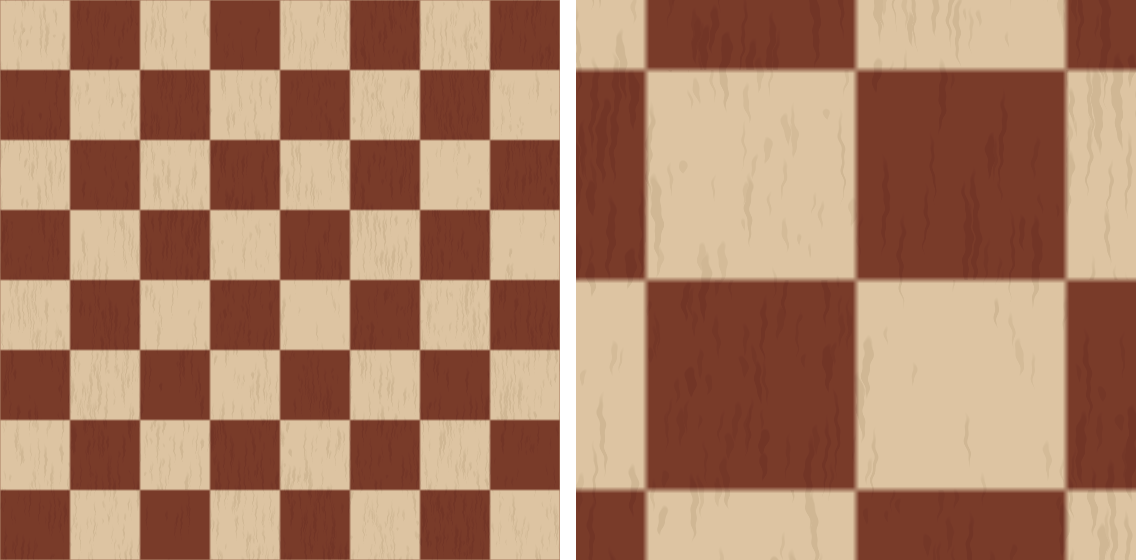
Left: the whole. Right: its middle third, enlarged.
Give the GLSL for this pattern, as a Shadertoy shader.

```glsl
// Eight by eight checkerboard of cream and red-brown wooden squares.
// Tapered vertical grain flecks come from stretched cellular noise on a
// wrapping lattice, with a different amount of grain in every square.

const float TAU = 6.2831853;
const float SQUARES = 8.0;

vec3 hash3(vec2 p) {
    vec3 q = fract(p.xyx * vec3(0.1031, 0.1030, 0.0973));
    q += dot(q, q.yxz + 33.33);
    return fract((q.xxy + q.yzz) * q.zyx);
}

// Coverage of grain flecks at uv; density is the share of lattice cells in use
float grain(vec2 uv, vec2 lattice, float density, float seed, float pixel) {
    // Bend the fibres and roughen their sides with whole-period sines
    vec2 bent = uv;
    bent.x += 0.0012 * sin(TAU * (13.0 * uv.y + 5.0 * uv.x))
            + 0.0007 * sin(TAU * (47.0 * uv.y - 19.0 * uv.x))
            + 0.0004 * sin(TAU * (101.0 * uv.y + 31.0 * uv.x));
    vec2 p = bent * lattice;
    float cover = 0.0;
    for (int j = -1; j <= 1; j++)
    for (int i = -1; i <= 1; i++) {
        vec2 cell = floor(p) + vec2(i, j);
        vec2 id = mod(cell, lattice);
        vec3 place = hash3(id + seed);
        vec3 form = hash3(id + seed + 217.0);

        // Flecks gather in loose patches
        vec2 c = id / lattice;
        float patches = sin(TAU * (9.0 * c.x + 4.0 * c.y))
                      + sin(TAU * (21.0 * c.x - 7.0 * c.y))
                      + sin(TAU * (5.0 * c.x + 13.0 * c.y));
        float present = step(place.z, density * (1.0 + 0.45 * patches));

        // Ellipse, narrower toward its lower end
        vec2 radius = vec2(mix(0.14, 0.46, form.x * form.x), mix(0.2, 0.9, form.y));
        vec2 d = (p - cell - place.xy) / radius;
        d.x /= 0.8 + 0.35 * clamp(d.y, -1.0, 1.0);
        float inside = (1.0 - length(d)) * radius.x / lattice.x;
        cover = max(cover, present * clamp(inside / pixel + 0.5, 0.0, 1.0));
    }
    return cover;
}

void mainImage(out vec4 fragColor, in vec2 fragCoord) {
    vec2 uv = fragCoord / iResolution.xy;
    float pixel = 1.0 / min(iResolution.x, iResolution.y);

    // Signed distance to the grid lines, softened over two pixels of 512
    float soft = max(pixel, 1.0 / 512.0);
    vec2 side = sin(0.5 * TAU * SQUARES * uv) / (0.5 * TAU * SQUARES);
    side = clamp(side / soft, -1.0, 1.0);
    float dark = 0.5 + 0.5 * side.x * side.y;

    // Each square has its own amount of long and short grain
    vec2 square = mod(floor(uv * SQUARES), SQUARES);
    vec3 wear = hash3(square + 41.0);
    float streaks = grain(uv, vec2(128.0, 32.0), mix(0.06, 0.5, wear.x), 3.0, pixel);
    float chips = grain(uv, vec2(160.0, 72.0), mix(0.03, 0.25, wear.y), 91.0, pixel);
    float fibre = max(streaks, 0.7 * chips);

    vec3 cream = mix(vec3(0.865, 0.768, 0.634), vec3(0.815, 0.719, 0.582), fibre);
    vec3 brown = mix(vec3(0.475, 0.230, 0.162), vec3(0.447, 0.207, 0.150), fibre);
    fragColor = vec4(mix(cream, brown, dark), 1.0);
}
```
